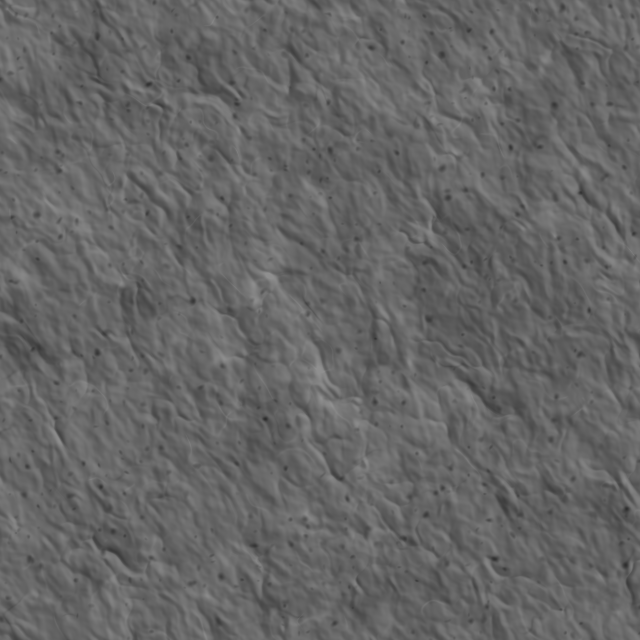
Give the GLSL for this texture, as a WebGL 1 fragment shader.

```glsl
precision highp float;
// Weathered grey stone: a grainy height field with short, soft cellular creases,
// slightly stretched along a falling diagonal, is lit from the upper right by a
// finite difference. Pale and dark veins, soft patches and pits lie on top.

uniform vec2 u_resolution;

vec2 hash2(vec2 cell) {
  vec3 a = fract(cell.xyx * vec3(0.1031, 0.1030, 0.0973));
  a += dot(a, a.yzx + 33.33);
  return fract((a.xx + a.yz) * a.zy);
}

float valueNoise(vec2 p) {
  vec2 i = floor(p);
  vec2 f = fract(p);
  f = f * f * f * (f * (f * 6.0 - 15.0) + 10.0);
  float low = mix(hash2(i).x, hash2(i + vec2(1.0, 0.0)).x, f.x);
  float high = mix(hash2(i + vec2(0.0, 1.0)).x, hash2(i + 1.0).x, f.x);
  return mix(low, high, f.y);
}

vec2 noise2(vec2 p) {
  return vec2(valueNoise(p), valueNoise(p + 37.7)) - 0.5;
}

// Softened squared distance to the nearest scattered point, in cell units.
float cellular(vec2 p) {
  vec2 i = floor(p);
  float sum = 0.0;
  for (int y = -1; y <= 1; y++) {
    for (int x = -1; x <= 1; x++) {
      vec2 cell = i + vec2(float(x), float(y));
      vec2 d = cell + hash2(cell) - p;
      sum += exp(-16.0 * dot(d, d));
    }
  }
  return clamp(-log(sum + 1e-9) / 16.0, 0.0, 0.9);
}

// Flat-topped bumps whose creases fade in and out.
float bumps(vec2 p, float scale) {
  float strength = 0.25 + 1.1 * smoothstep(0.3, 0.85, valueNoise(p * scale * 0.7 + 11.3));
  float d = cellular(p * scale + scale);
  return -strength * d * sqrt(d) / scale;
}

float relief(vec2 p) {
  vec2 w = p + 0.040 * noise2(p * 15.0) + 0.020 * noise2(p * 38.0 + 5.0);
  w += 0.007 * noise2(p * 75.0 + 9.0);
  mat2 turn = mat2(0.8, 0.6, -0.6, 0.8);
  float h = 0.022 * bumps(w, 12.0);
  h += 0.034 * bumps(w, 22.0);
  h += 0.038 * bumps(w, 40.0);
  h += 0.026 * valueNoise(turn * w * 42.0) / 42.0;
  h += 0.042 * valueNoise(w * 70.0 + 7.0) / 70.0;
  h += 0.046 * valueNoise(turn * p * 115.0 + 3.0) / 115.0;
  return h;
}

// Short thin lines along a noise contour, kept only in scattered places.
float veins(vec2 p, float scale) {
  float t = (valueNoise(p * scale) - 0.5) / 0.07;
  return exp(-t * t) * smoothstep(0.5, 0.8, valueNoise(p * scale * 1.3 + 61.0));
}

// One soft pit in some of the cells, with random place and size.
float pits(vec2 p, float scale, float share) {
  vec2 cell = floor(p * scale);
  vec2 place = 0.25 + 0.5 * hash2(cell + 71.0);
  vec2 chance = hash2(cell + 19.0);
  float d = length(fract(p * scale) - place) / scale;
  float radius = mix(0.004, 0.0085, chance.y * chance.y);
  float cluster = 0.3 + 1.4 * valueNoise(cell * 0.3 + 5.0);
  float present = step(chance.x, share * cluster);
  return present * (0.4 + 0.6 * chance.y) * (1.0 - smoothstep(0.0, radius, d));
}

void main() {
  vec2 p = gl_FragCoord.xy / min(u_resolution.x, u_resolution.y);

  // Grain space: x runs along the grain, y points towards the light.
  vec2 grain = vec2(0.72 * dot(p, vec2(0.6, -0.8)), dot(p, vec2(0.8, 0.6))) + 3.0;

  // Slope towards the light; steep edges are compressed.
  vec2 reach = vec2(0.0, 0.0024);
  float slope = (relief(grain - reach) - relief(grain + reach)) / (2.0 * reach.y);
  slope /= 1.0 + 3.0 * abs(slope);

  // Broad light and dark patches, and fine mottling.
  vec2 drift = grain + 0.03 * noise2(grain * 30.0);
  float patches = 0.040 * (valueNoise(drift * 9.0 + 50.0) - 0.5);
  patches += 0.060 * (valueNoise(drift * 24.0 + 80.0) - 0.5);
  patches += 0.035 * (valueNoise(drift * 60.0 + 20.0) - 0.5);

  // Pale veins with dark ones of another run between them.
  vec2 run = drift + 0.008 * noise2(grain * 70.0 + 2.0);
  float lines = 0.050 * veins(run, 17.0) + 0.035 * veins(run + 9.0, 30.0);
  lines -= 0.045 * veins(run + 23.0, 19.0);

  vec2 bent = p + 0.012 * noise2(p * 21.0) + 0.004 * noise2(p * 95.0);
  float dark = 0.15 * pits(bent, 28.0, 0.26) + 0.10 * pits(bent + 0.37, 36.0, 0.3);

  float grey = 0.400 + slope + patches + lines - dark;
  gl_FragColor = vec4(vec3(clamp(grey, 0.17, 0.56)), 1.0);
}
```
